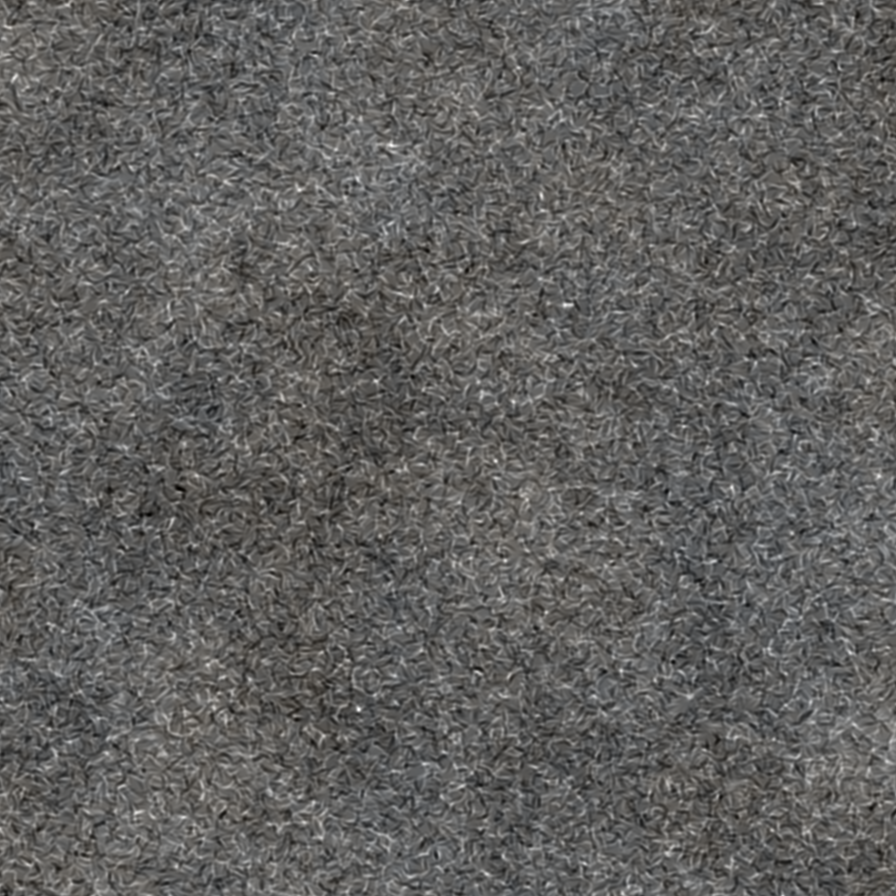
Give the GLSL for this texture, as a WebGL 1 fragment shader.

```glsl
precision highp float;
uniform vec2 u_resolution;

#define CELLS 80.0          // fibre cells across the canvas
#define FIBRES 4            // fibres per cell
#define FIBRE_WIDTH 0.5     // half width, in cells
#define FIBRE_BEND 0.4
#define RIDGE_FREQ 3.0      // light and dark ridges across a fibre
#define CONTRAST 0.172
#define MOTTLE 0.075
#define TINT 0.028
#define BASE_COLOR vec3(0.379, 0.376, 0.370)

const float HALF_PI = 1.5708;

vec4 hash4(vec2 p) {
  vec4 q = fract(p.xyxy * vec4(0.1031, 0.1030, 0.0973, 0.1099));
  q += dot(q, q.wzxy + 33.33);
  return fract((q.xxyz + q.yzzw) * q.zywx);
}

float valueNoise(vec2 p) {
  vec2 cell = floor(p);
  vec2 f = fract(p);
  f = f * f * (3.0 - 2.0 * f);
  float low = mix(hash4(cell).x, hash4(cell + vec2(1.0, 0.0)).x, f.x);
  float high = mix(hash4(cell + vec2(0.0, 1.0)).x, hash4(cell + 1.0).x, f.x);
  return mix(low, high, f.y) * 2.0 - 1.0;
}

// One short bent fibre with a lit side and a shaded side
float fibre(vec2 d, vec4 rnd) {
  float t = rnd.x * 2.0 - 1.0;
  float angle = HALF_PI * t * mix(0.6, 1.0, abs(t));
  float c = cos(angle);
  float s = sin(angle);
  vec2 q = vec2(c * d.x + s * d.y, c * d.y - s * d.x);
  q.y = (q.y + FIBRE_BEND * (rnd.y * 2.0 - 1.0) * q.x * q.x) / FIBRE_WIDTH;
  float envelope = max(0.0, 1.0 - dot(q, q));
  float ridge = cos(RIDGE_FREQ * q.y + rnd.z * 4.0 * HALF_PI);
  return envelope * envelope * envelope * ridge * mix(0.4, 1.0, rnd.w);
}

// Sum of the fibres scattered in the neighbouring cells
float pile(vec2 p) {
  vec2 home = floor(p);
  float sum = 0.0;
  for (int j = -1; j <= 1; j++) {
    for (int i = -1; i <= 1; i++) {
      vec2 cell = home + vec2(float(i), float(j));
      for (int k = 0; k < FIBRES; k++) {
        vec2 seed = cell + 137.0 * float(k + 1);
        vec2 center = cell + hash4(seed + 711.0).xy;
        sum += fibre(p - center, hash4(seed));
      }
    }
  }
  return sum;
}

void main() {
  vec2 uv = gl_FragCoord.xy / u_resolution.y;

  float grain = pile(uv * CELLS + 20.0);
  grain += 0.1 * grain * grain;

  // Broad worn patches and smaller clumps
  float mottle = 0.45 * valueNoise(uv * 5.0 + 31.0)
               + 0.35 * valueNoise(uv * 14.0 + 57.0)
               + 0.30 * valueNoise(uv * 34.0 + 83.0);

  // Slight drift between warm and cool grey
  float warmth = 0.5 * valueNoise(uv * 9.0 + 211.0)
               + 0.5 * valueNoise(uv * 70.0 + 307.0);

  vec3 color = BASE_COLOR + CONTRAST * grain + MOTTLE * mottle;
  color += TINT * warmth * vec3(0.5, 0.0, -0.6);
  gl_FragColor = vec4(clamp(color, 0.0, 1.0), 1.0);
}
```
